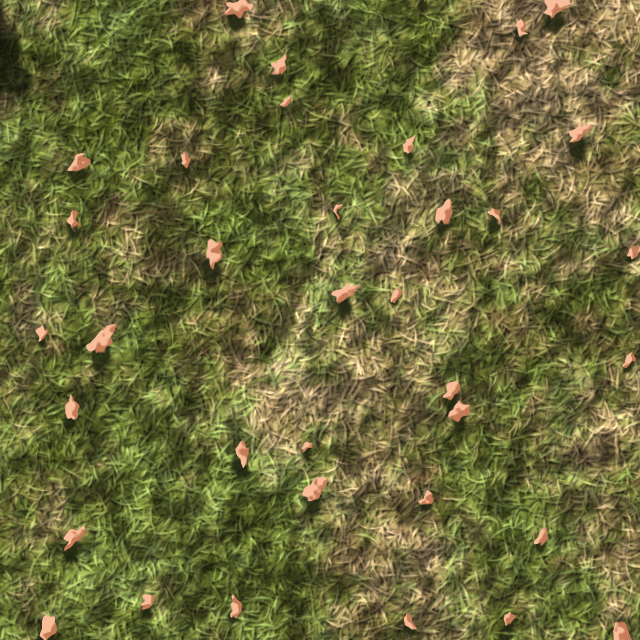
Reproduce this texture procedurally as a Shadertoy shader.

```glsl
const vec3 DEEP_GREEN = vec3(0.20, 0.23, 0.07);
const vec3 MID_GREEN = vec3(0.37, 0.41, 0.17);
const vec3 LIGHT_GREEN = vec3(0.55, 0.63, 0.34);
const vec3 BROWN = vec3(0.39, 0.31, 0.19);
const vec3 TAN = vec3(0.56, 0.48, 0.32);
const vec3 STRAW = vec3(0.83, 0.71, 0.55);
const vec3 LEAF_DARK = vec3(0.72, 0.42, 0.28);
const vec3 LEAF_LIGHT = vec3(0.98, 0.74, 0.60);
const vec3 SHADE = vec3(0.12, 0.14, 0.06);

vec3 hash3(vec2 p) {
    vec3 q = fract(p.xyx * vec3(0.1031, 0.1030, 0.0973));
    q += dot(q, q.yxz + 33.33);
    return fract((q.xxy + q.yzz) * q.zyx);
}

float noise(vec2 p) {
    vec2 i = floor(p), f = fract(p);
    f = f * f * (3.0 - 2.0 * f);
    float bottom = mix(hash3(i).x, hash3(i + vec2(1, 0)).x, f.x);
    float top = mix(hash3(i + vec2(0, 1)).x, hash3(i + vec2(1, 1)).x, f.x);
    return mix(bottom, top, f.y);
}

float fbm(vec2 p) {
    float sum = 0.0, amp = 0.5;
    for (int i = 0; i < 4; i++) {
        sum += amp * noise(p);
        p = mat2(1.6, 1.2, -1.2, 1.6) * p + 7.3;
        amp *= 0.5;
    }
    return sum / 0.9375;
}

vec2 rotate(vec2 p, float angle) {
    float c = cos(angle), s = sin(angle);
    return vec2(c * p.x + s * p.y, c * p.y - s * p.x);
}

vec3 ramp(vec3 dark, vec3 mid, vec3 light, float t) {
    return t < 0.5 ? mix(dark, mid, t * 2.0) : mix(mid, light, min(t * 2.0 - 1.0, 1.2));
}

vec3 turfColor(float tone, float dryness) {
    return mix(ramp(DEEP_GREEN, MID_GREEN, LIGHT_GREEN, tone),
               ramp(BROWN, TAN, STRAW, tone), dryness);
}

// Signed distance to a bent blade that tapers at both ends
float bladeDistance(vec2 q, float halfLength, float halfWidth, float bend) {
    float along = q.x / halfLength;
    return abs(q.y + bend * q.x * q.x) - halfWidth * (1.0 - along * along);
}

// One scattered layer of blades, each with a soft shadow along its lower side
vec3 addBlades(vec3 col, vec2 uv, float layer, float dry, float clump) {
    const float DENSITY = 46.0, SOFT = 0.085;
    vec2 p = uv * DENSITY + layer * vec2(0.37, 0.61);
    for (int y = -1; y <= 1; y++)
    for (int x = -1; x <= 1; x++) {
        vec2 cell = floor(p) + vec2(x, y);
        vec3 place = hash3(cell + layer * 37.0);
        vec3 look = hash3(cell + layer * 37.0 + 211.0);
        float angle = 0.8 + (place.z - 0.5) * 2.7;
        vec2 q = rotate(p - cell - place.xy, angle);
        float halfLength = 0.25 + 0.55 * look.x;
        float halfWidth = 0.06 + 0.05 * look.z;
        float bend = (look.z - 0.5) * 0.7;
        float body = bladeDistance(q, halfLength, halfWidth, bend);
        float shadow = bladeDistance(q + vec2(0.05, 0.16), halfLength, 0.11, bend);
        col *= 1.0 - 0.21 * (1.0 - smoothstep(-0.11, 0.11, shadow));
        float tone = 0.08 + 0.84 * look.y + 0.02 * layer + clump;
        float dryness = smoothstep(-0.3, 0.3, dry - 0.25 - 0.5 * look.z);
        vec3 tint = turfColor(clamp(tone, 0.0, 1.1), dryness);
        col = mix(col, tint, 0.72 * (1.0 - smoothstep(-SOFT, SOFT, body)));
    }
    return col;
}

// Sparse fallen leaves with ragged outlines, a fold and a shadow below
vec3 addLeaves(vec3 col, vec2 uv) {
    const float DENSITY = 7.0;
    vec2 ragged = 0.010 * (vec2(noise(uv * 85.0), noise(uv * 85.0 + 50.0)) - 0.5);
    for (int y = -1; y <= 1; y++)
    for (int x = -1; x <= 1; x++) {
        vec2 cell = floor(uv * DENSITY) + vec2(x, y);
        vec3 place = hash3(cell + 71.0);
        vec3 look = hash3(cell + 139.0);
        if (place.z > 0.68) continue;
        vec2 d = uv - (cell + place.xy) / DENSITY;
        float size = 0.008 + 0.013 * look.x * look.x;
        vec2 q = rotate(d + ragged, 0.4 + 1.8 * look.y) / vec2(1.2, 0.7);
        float a = atan(q.y, q.x + 1e-6);
        float lobes = 1.0 + 0.15 * sin(3.0 * a + 40.0 * look.z) + 0.12 * sin(5.0 * a + 20.0 * look.x);
        float outline = length(q) - size * lobes;
        float leafShadow = length((d + ragged + size * vec2(0.15, 1.2)) / vec2(0.85, 1.2)) - size;
        col = mix(col, SHADE, 0.85 * (1.0 - smoothstep(-0.006, 0.006, leafShadow)));
        float fold = smoothstep(-0.3, 0.3, q.y / size + 1.4 * (noise(uv * 130.0) - 0.4));
        vec3 tint = mix(LEAF_DARK, LEAF_LIGHT, 0.2 + 0.8 * fold);
        col = mix(col, tint, 1.0 - smoothstep(-0.0018, 0.0018, outline));
    }
    return col;
}

void mainImage(out vec4 fragColor, in vec2 fragCoord) {
    vec2 uv = fragCoord / iResolution.y;

    // Worn patches, drier toward the right, and darker or lighter clumps
    float dry = 0.42 + 1.5 * (fbm(uv * 5.0 + 3.0) - 0.5) + 0.36 * (uv.x - 0.5)
              + 1.1 * (fbm(uv * 24.0 + 31.0) - 0.5);
    float clump = 0.7 * (fbm(uv * 24.0 + 9.0) - 0.5) + 0.5 * (fbm(uv * 6.0 + 17.0) - 0.5);

    // Thatch below the blades
    float thatch = fbm(rotate(uv, 0.8) * vec2(60.0, 140.0));
    vec3 col = turfColor(0.1 + 0.7 * thatch + clump, clamp(dry, 0.0, 1.0));
    for (int i = 0; i < 9; i++) col = addBlades(col, uv, float(i), dry, clump);

    // Dark pockets and sunlit tufts
    float pocket = fbm(rotate(uv, 0.8) * vec2(36.0, 52.0) + 5.0);
    col *= 0.70 + 0.68 * smoothstep(0.25, 0.72, pocket);
    col *= 0.90 + 0.28 * noise(uv * 110.0);
    col = addLeaves(col, uv);

    // Shadow reaching in at the upper left corner
    float edge = uv.x - 0.045 + 0.35 * max(uv.y - 0.88, 0.0) + 0.015 * (noise(uv * 40.0) - 0.5);
    float corner = (1.0 - smoothstep(-0.008, 0.008, edge)) * smoothstep(0.835, 0.865, uv.y);
    col = mix(col, col * 0.25 + SHADE * 0.3, corner);
    fragColor = vec4(col, 1.0);
}
```
